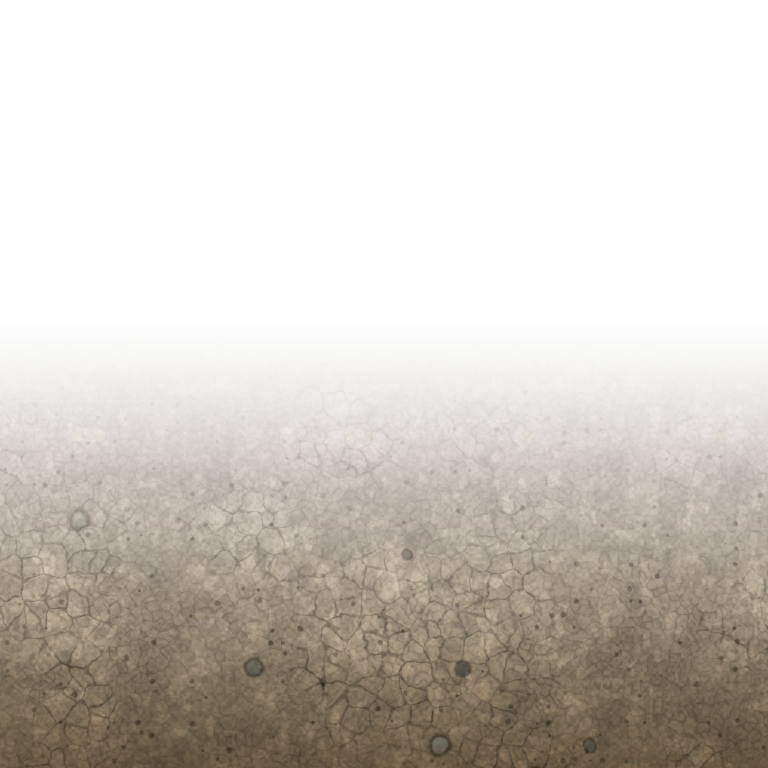
A Shadertoy shader for this texture:

```glsl
// Dry, cracked earth with pebbles and grit, fading upward into white haze.

const float FADE_BOTTOM = 0.10;    // detail has full contrast below this height
const float FADE_TOP = 0.57;       // detail vanishes above this height
const float PLATE_SCALE = 36.0;    // large mud plates per canvas width
const float CHIP_SCALE = 72.0;     // small chips per canvas width
const float CRACK_DEPTH = 0.30;
const float CHIP_DEPTH = 0.13;
const float MOTTLE = 0.24;
const float GRAIN = 0.19;
const float GRIT_SCALE = 58.0;
const vec3 STONE_COLOR = vec3(0.43, 0.43, 0.39);

// Ground colour in rgb, its height in w.
const int STOPS = 9;
const vec4 GROUND[STOPS] = vec4[STOPS](
    vec4(0.39, 0.33, 0.25, 0.00), vec4(0.49, 0.435, 0.355, 0.11),
    vec4(0.60, 0.55, 0.48, 0.21), vec4(0.715, 0.675, 0.625, 0.31),
    vec4(0.785, 0.755, 0.72, 0.38), vec4(0.86, 0.845, 0.825, 0.43),
    vec4(0.92, 0.913, 0.903, 0.48), vec4(0.96, 0.957, 0.952, 0.52),
    vec4(0.995, 0.995, 0.995, 0.58));

// Broad plated or dusty areas: centre, radius, strength.
const int PATCHES = 8;
const vec4 PATCH[PATCHES] = vec4[PATCHES](
    vec4(0.05, 0.15, 0.09, 0.9), vec4(0.51, 0.17, 0.10, 0.9),
    vec4(0.67, 0.11, 0.10, 0.7), vec4(0.30, 0.30, 0.11, 0.5),
    vec4(0.20, 0.13, 0.09, -0.7), vec4(0.85, 0.21, 0.10, -0.6),
    vec4(0.52, 0.31, 0.08, -0.5), vec4(0.38, 0.08, 0.06, -0.5));

// Single stones: centre, radius, brightness.
const int STONES = 6;
const vec4 STONE[STONES] = vec4[STONES](
    vec4(0.573, 0.029, 0.012, 1.0), vec4(0.104, 0.323, 0.012, 1.5),
    vec4(0.331, 0.130, 0.011, 0.85), vec4(0.531, 0.277, 0.006, 1.0),
    vec4(0.603, 0.130, 0.009, 0.65), vec4(0.768, 0.030, 0.008, 0.65));

float hash(vec2 p) {
    vec3 q = fract(p.xyx * 0.1031);
    q += dot(q, q.yzx + 33.33);
    return fract((q.x + q.y) * q.z);
}

vec2 hash2(vec2 p) {
    return vec2(hash(p), hash(p + 71.7));
}

float noise(vec2 p) {
    vec2 i = floor(p), f = fract(p);
    f = f * f * (3.0 - 2.0 * f);
    return mix(mix(hash(i), hash(i + vec2(1, 0)), f.x),
               mix(hash(i + vec2(0, 1)), hash(i + vec2(1, 1)), f.x), f.y);
}

float fbm(vec2 p) {
    float sum = 0.0, amp = 0.5;
    for (int i = 0; i < 5; i++) {
        sum += amp * noise(p);
        p = mat2(1.6, 1.2, -1.2, 1.6) * p + 17.3;
        amp *= 0.5;
    }
    return sum;
}

// Cellular plates: x is the gap to the nearest border, y a value per plate.
vec2 plates(vec2 p) {
    vec2 cell = floor(p);
    float nearest = 9.0, second = 9.0, id = 0.0;
    for (int j = -1; j <= 1; j++)
    for (int i = -1; i <= 1; i++) {
        vec2 c = cell + vec2(i, j);
        float d = length(c + hash2(c) - p);
        if (d < nearest) { second = nearest; nearest = d; id = hash(c + 5.3); }
        else second = min(second, d);
    }
    return vec2(second - nearest, id);
}

vec3 groundColor(float y) {
    vec3 col = GROUND[0].rgb;
    for (int i = 1; i < STOPS; i++)
        col = mix(col, GROUND[i].rgb, clamp((y - GROUND[i - 1].w) / (GROUND[i].w - GROUND[i - 1].w), 0.0, 1.0));
    return col;
}

void mainImage(out vec4 fragColor, in vec2 fragCoord) {
    vec2 uv = fragCoord / iResolution.xy;
    float px = 1.0 / iResolution.y;
    float detail = 1.0 - smoothstep(FADE_BOTTOM, FADE_TOP, uv.y);
    vec2 warp = vec2(fbm(uv * 45.0), fbm(uv * 45.0 + 31.0)) - 0.5;
    vec2 p = uv + warp * 0.016;

    // Where the crust is whole and where it is crumbled
    float crust = (fbm(uv * 9.0 + 4.0) - 0.48) * 2.2;
    for (int i = 0; i < PATCHES; i++) {
        vec2 d = (uv - PATCH[i].xy) / PATCH[i].z;
        crust += 0.6 * PATCH[i].w * exp(-dot(d, d));
    }
    float plated = smoothstep(-0.15, 0.45, crust);

    // Plates, chips, mottling and grain
    vec2 big = plates(p * PLATE_SCALE);
    vec2 small = plates(p * CHIP_SCALE + 9.0);
    float crack = 1.0 - smoothstep(0.02, 0.11 + px * PLATE_SCALE, big.x);
    float chip = 1.0 - smoothstep(0.02, 0.16 + px * CHIP_SCALE, small.x);
    float flake = smoothstep(0.56, 0.68, fbm(uv * 62.0 + 13.0) + 0.12 * crust);
    float tone = 0.02 + MOTTLE * (fbm(uv * 24.0 + 2.0) - 0.48) + 0.09 * clamp(crust, -0.8, 0.8);
    tone += GRAIN * (noise(uv * 250.0) - 0.5) + 0.07 * (big.y - 0.5) * plated;
    tone += 0.10 * (small.y - 0.5) + 0.13 * flake;
    tone -= CRACK_DEPTH * crack * plated * (0.4 + 0.6 * noise(uv * 30.0));
    tone -= CHIP_DEPTH * chip * (0.35 + 0.65 * noise(uv * 20.0 + 8.0));

    // Scattered dark grit
    vec2 g = uv * GRIT_SCALE, cell = floor(g);
    float gritSize = 0.08 + 0.16 * hash(cell + 3.0);
    float grit = 1.0 - smoothstep(gritSize * 0.5, gritSize + px * GRIT_SCALE,
        length(g - cell - 0.3 - 0.4 * hash2(cell)));
    tone -= 0.30 * grit * step(0.88, hash(cell + 19.0));
    vec3 col = groundColor(uv.y) * (1.0 + tone * detail);

    // Stones, each with a lit top and a dark rim
    for (int i = 0; i < STONES; i++) {
        vec2 d = (uv - STONE[i].xy + warp * 0.008) / STONE[i].z;
        float r = length(d), soft = px / STONE[i].z;
        col *= 1.0 - 0.35 * detail * exp(-12.0 * (r - 1.0) * (r - 1.0));
        vec3 stone = STONE_COLOR * STONE[i].w * (1.0 + 0.12 * d.y + 0.2 * (noise(uv * 180.0) - 0.5));
        col = mix(col, stone, 0.75 * detail * (1.0 - smoothstep(0.8 - soft, 0.9 + soft, r)));
    }
    fragColor = vec4(clamp(col, 0.0, 1.0), 1.0);
}
```
